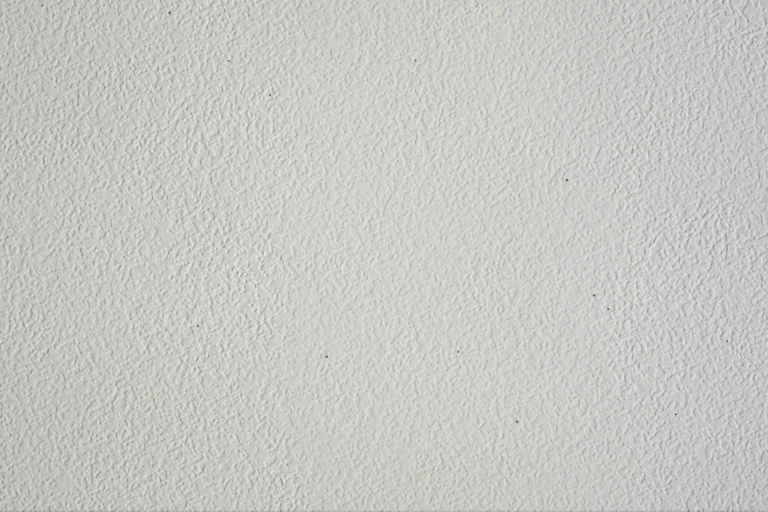
This texture is drawn by a Shadertoy shader. Its source:

```glsl
float hash(vec2 p) {
    vec3 q = fract(vec3(p.xyx) * 0.1031);
    q += dot(q, q.yzx + 33.33);
    return fract((q.x + q.y) * q.z);
}

float noise(vec2 p) {
    vec2 cell = floor(p), f = fract(p);
    f = f * f * (3.0 - 2.0 * f);
    float low = mix(hash(cell), hash(cell + vec2(1, 0)), f.x);
    float high = mix(hash(cell + vec2(0, 1)), hash(cell + vec2(1, 1)), f.x);
    return mix(low, high, f.y);
}

vec2 turn(vec2 p, float angle) {
    float c = cos(angle), s = sin(angle);
    return vec2(c * p.x - s * p.y, s * p.x + c * p.y);
}

// Small raised bumps on flatter paint; two turned lattices hide the grid
float plasterHeight(vec2 p) {
    p += 0.004 * vec2(noise(p * 75.0), noise(p * 75.0 + 71.0));
    float grain = 0.5 * (noise(turn(p, 0.45) * 185.0 + 20.0)
                       + noise(turn(p, 1.2) * 165.0 + 230.0));
    float bumps = smoothstep(0.35, 0.75, grain);
    float swell = noise(turn(p, 0.8) * 92.0 + 130.0);
    return bumps + 0.3 * swell + 0.4 * noise(turn(p, 0.2) * 310.0 + 300.0);
}

void mainImage(out vec4 fragColor, in vec2 fragCoord) {
    vec2 p = fragCoord / iResolution.y;
    float aspect = iResolution.x / iResolution.y;
    float across = p.x / aspect;

    // Side light across the relief, with deeper shadows than highlights
    vec2 toLight = vec2(-0.0015, 0.0003);
    float relief = plasterHeight(p - toLight) - plasterHeight(p + toLight);
    relief -= 0.3 * relief * relief;

    // Rougher roller bands left and right of a smoother middle
    float wobble = 0.03 * (noise(p * 9.0) - 0.5);
    float smoothBand = smoothstep(0.36, 0.41, across + wobble)
                     * (1.0 - smoothstep(0.76, 0.84, across + wobble));
    float roughness = mix(0.125, 0.088, smoothBand) * (0.8 + 0.4 * noise(p * 14.0 + 5.0));

    // Broad light falling off toward the corners
    vec2 fromCenter = p - vec2(0.55 * aspect, 0.55);
    float shade = 0.811 - 0.088 * dot(fromCenter, fromCenter);
    shade += 0.01 * (noise(p * 5.0 + 40.0) - 0.5);
    shade += relief * roughness;
    shade -= 0.08 * (1.0 - smoothstep(0.0, 0.005, p.y));

    // Warm grey wall, cooler at the right, with fine colour grain
    vec3 wall = shade + mix(vec3(0.0, 0.003, -0.02), vec3(0.002, -0.001, 0.001),
                            smoothstep(0.55, 1.0, across));
    wall += vec3(0.004, -0.018, 0.042) * (noise(turn(p, 0.6) * 210.0 + 500.0) - 0.5);

    // Sparse dark pinholes
    for (int i = 0; i < 14; i++) {
        float id = float(i);
        vec2 hole = vec2(hash(vec2(id, 3.0)) * aspect, hash(vec2(id, 17.0)));
        float radius = mix(0.0022, 0.0036, hash(vec2(id, 29.0)));
        float pit = 1.0 - smoothstep(0.2 * radius, 1.3 * radius, length(p - hole));
        wall = mix(wall, vec3(0.27, 0.26, 0.25), 0.75 * pit);
    }

    fragColor = vec4(clamp(wall, 0.0, 1.0), 1.0);
}
```
